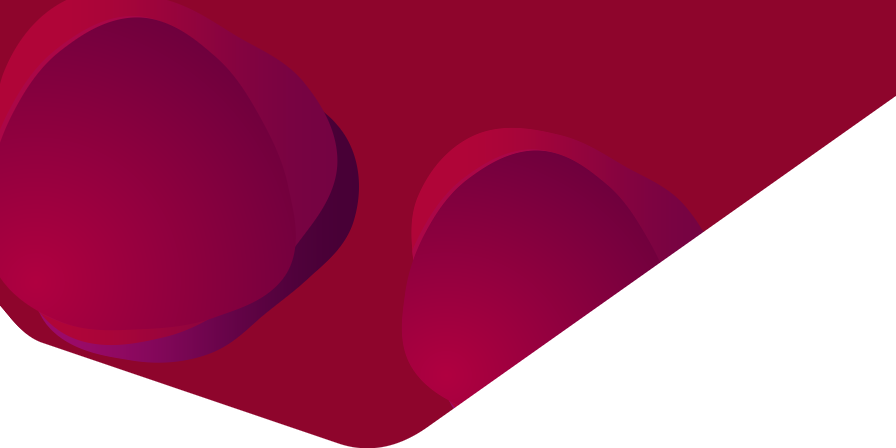
This background is drawn by a WebGL 1 fragment shader. Its source:

```glsl
precision highp float;
// Maroon panel with a slanted, rounded lower edge and two layered crimson-plum pebbles.
uniform vec2 u_resolution;

// Polynomial smooth maximum
float smoothMax(float a, float b, float k) {
  float h = max(k - abs(a - b), 0.0);
  return max(a, b) + h * h / (4.0 * k);
}

// Antialiased coverage of a signed depth (positive inside)
float coverage(float depth) {
  return clamp(0.5 + depth * u_resolution.y, 0.0, 1.0);
}

// Cubic interpolation weights on a ring of 12 knots
vec4 ringWeights(vec4 offset) {
  vec4 d = min(abs(mod(offset + 6.0, 12.0) - 6.0), 2.0);
  vec4 inner = (1.5 * d - 2.5) * d * d + 1.0;
  vec4 outer = ((2.5 - 0.5 * d) * d - 4.0) * d + 2.0;
  return mix(inner, outer, step(1.0, d));
}

// Smooth closed shape from radii spaced 30 degrees apart, counterclockwise
float pebble(vec2 p, vec4 r0, vec4 r1, vec4 r2) {
  float t = atan(p.y, p.x) * 12.0 / 6.283185;
  vec4 knot = t - vec4(0.0, 1.0, 2.0, 3.0);
  float radius = dot(r0, ringWeights(knot))
               + dot(r1, ringWeights(knot - 4.0))
               + dot(r2, ringWeights(knot - 8.0));
  return coverage(radius - length(p));
}

float frontPebble(vec2 p) {
  return pebble(p - vec2(0.3125, 0.583),
                vec4(0.331, 0.310, 0.336, 0.378),
                vec4(0.352, 0.328, 0.336, 0.372),
                vec4(0.349, 0.318, 0.336, 0.380));
}

// Three overlapping pebbles, painted back to front
vec3 paintCluster(vec3 color, vec2 p) {
  float back = pebble(p - vec2(0.469, 0.505),
                      vec4(0.320, 0.357, 0.339, 0.312),
                      vec4(0.312, 0.339, 0.365, 0.432),
                      vec4(0.357, 0.294, 0.240, 0.253));
  float middle = pebble(p - vec2(0.365, 0.635),
                        vec4(0.388, 0.362, 0.328, 0.367),
                        vec4(0.424, 0.411, 0.365, 0.396),
                        vec4(0.440, 0.388, 0.346, 0.349));
  float rim = middle * frontPebble(p + vec2(0.010, -0.003));

  vec3 violet = mix(vec3(0.61, 0.04, 0.41), vec3(0.28, 0.0, 0.21),
                    smoothstep(0.1, 0.8, p.x));
  vec3 crimson = mix(vec3(0.69, 0.02, 0.22), vec3(0.46, 0.01, 0.26),
                     smoothstep(0.1, 0.75, p.x));
  vec3 glow = mix(vec3(0.69, 0.0, 0.25), vec3(0.43, 0.0, 0.24),
                  clamp(length(p - vec2(0.08, 0.37)) / 0.66, 0.0, 1.0));

  color = mix(color, violet, back);
  color = mix(color, crimson, middle);
  color = mix(color, mix(crimson, vec3(0.66, 0.03, 0.32), 0.6), rim);
  return mix(color, glow, frontPebble(p));
}

void main() {
  vec2 p = gl_FragCoord.xy / u_resolution.y;
  p.x *= 2.0 * u_resolution.y / u_resolution.x;

  // Pebble clusters on the maroon ground
  vec3 color = vec3(0.555, 0.02, 0.172);
  color = paintCluster(color, p);
  color = paintCluster(color, (p - vec2(1.198, 0.664)) / vec2(0.89, 0.85)
                              + vec2(0.307, 0.961));

  // White area below the slanted edges
  float edge = smoothMax(0.267 - 0.34 * p.x, 0.318 - 1.2 * p.x, 0.03);
  edge = smoothMax(edge, 0.707 * p.x - 0.628, 0.104);
  color = mix(vec3(1.0), color, coverage((p.y - edge) * 0.85));

  gl_FragColor = vec4(color, 1.0);
}
```
